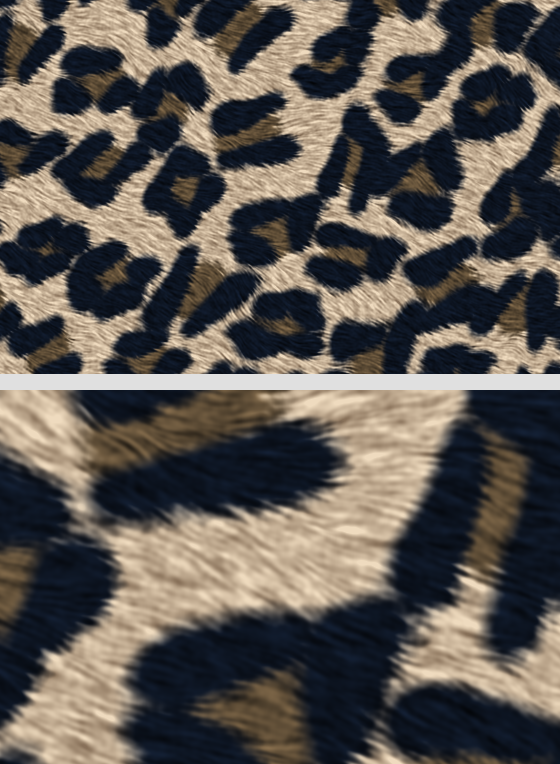
Top: the whole. Bottom: its middle third, enlarged.
A Shadertoy shader for this texture:

```glsl
// Leopard fur: navy rosettes with brown centres on combed cream hair.

vec2 hash2(vec2 p) {
    vec3 h = fract(p.xyx * vec3(0.1031, 0.1030, 0.0973));
    h += dot(h, h.yzx + 33.33);
    return fract((h.xx + h.yz) * h.zy);
}

float gradientDot(vec2 cell, vec2 offset) {
    return dot(hash2(cell) * 2.0 - 1.0, offset);
}

float gradientNoise(vec2 p) {
    vec2 i = floor(p), f = fract(p);
    vec2 u = f * f * f * (f * (f * 6.0 - 15.0) + 10.0);
    vec2 e = vec2(1.0, 0.0);
    return mix(mix(gradientDot(i, f), gradientDot(i + e, f - e), u.x),
               mix(gradientDot(i + e.yx, f - e.yx), gradientDot(i + e.xx, f - e.xx), u.x), u.y);
}

mat2 rotate(float a) {
    return mat2(cos(a), sin(a), -sin(a), cos(a));
}

float smoothMin(float a, float b, float k) {
    float h = max(k - abs(a - b), 0.0) / k;
    return min(a, b) - h * h * k * 0.25;
}

float capsule(vec2 p, vec2 axis, float halfLength, float radius) {
    return length(p - axis * clamp(dot(p, axis), -halfLength, halfLength)) - radius;
}

// Direction in which the hair lies: mostly down to the right
vec2 hairFlow(vec2 p) {
    float a = -0.38 + 0.9 * gradientNoise(p * 2.0 + 5.0) + 0.7 * gradientNoise(p * 7.0);
    a += 0.6 * gradientNoise(p * 24.0 + 3.0);
    return vec2(cos(a), sin(a));
}

// Noise smeared along the flow into strands and tufts
float hairStrands(vec2 p) {
    float sum = 0.0;
    for (int i = 0; i < 9; i++) {
        sum += gradientNoise(p * 140.0) + 0.55 * gradientNoise(p * 60.0 + 9.0);
        p += hairFlow(p) * 0.0028;
    }
    return sum / 9.0 * 3.1;
}

// Distances to the dark spots (x) and brown centres (y), in grid cells
vec2 rosettes(vec2 p) {
    vec2 dist = vec2(9.0);
    for (int j = -1; j <= 1; j++)
    for (int i = -1; i <= 1; i++) {
        float row = floor(p.y) + float(j);
        float shift = 0.5 * mod(row, 2.0);
        vec2 id = vec2(floor(p.x - shift) + float(i), row);
        vec2 seed = hash2(id + 17.0);
        vec2 centre = id + 0.5 + vec2(shift, 0.0) + (hash2(id + 3.0) - 0.5) * 0.24;

        // Stretched ring of varied size, leaning up to the right
        vec2 q = (p - centre) * rotate(1.05 + (seed.x - 0.5) * 1.3);
        q *= vec2(0.82, 1.13) * (0.9 + 0.25 * fract(seed.x * 7.0));
        dist.y = min(dist.y, length(q) - 0.29);

        // Spots of unequal length leave gaps in the ring
        float count = 2.0 + floor(seed.y * 2.9);
        for (float k = 0.0; k < count; k++) {
            vec2 r = hash2(id * 7.0 + k * 13.7 + 1.0);
            float a = 6.2832 * (k + 0.25 * count + (r.x - 0.5) * 0.4) / count;
            vec2 outward = vec2(cos(a), sin(a));
            vec2 along = rotate((r.y - 0.5) * 1.3) * vec2(-outward.y, outward.x);
            vec2 middle = outward * (0.25 + 0.07 * r.y);
            float halfLength = (0.33 + 0.3 * r.x) / count;
            float taper = 0.035 * clamp(dot(q - middle, along) / halfLength, -1.0, 1.0);
            float blob = capsule(q - middle, along, halfLength, 0.13 + 0.045 * r.y + taper);
            dist.x = smoothMin(dist.x, blob, 0.07);
        }
    }
    return dist;
}

void mainImage(out vec4 fragColor, in vec2 fragCoord) {
    vec2 p = fragCoord / iResolution.y;
    float hair = hairStrands(p);

    // Hairs drag the spot outlines along the flow
    vec2 q = p + hairFlow(p) * hair * 0.0032;
    q += 0.028 * vec2(gradientNoise(q * 6.0), gradientNoise(q * 6.0 + 31.0));
    q += 0.009 * vec2(gradientNoise(q * 16.0), gradientNoise(q * 16.0 + 47.0));
    vec2 dist = rotate(0.3) * q / 0.235 + 4.0;
    dist = rosettes(dist);

    float light = hair + 0.3 * gradientNoise(p * 9.0 + 2.0);
    vec3 cream = mix(vec3(0.58, 0.49, 0.395), vec3(0.90, 0.82, 0.71),
                     clamp(0.60 + 0.8 * light, -0.15, 1.12));
    vec3 brown = vec3(0.365, 0.298, 0.21) * (1.0 + 0.5 * light);
    vec3 navy = vec3(0.048, 0.078, 0.128) * (1.0 + 0.6 * light);

    vec3 color = mix(brown, cream, smoothstep(-0.05, 0.06, dist.y + hair * 0.05));
    color = mix(navy, color, smoothstep(-0.045, 0.055, dist.x + hair * 0.03));
    fragColor = vec4(clamp(color, 0.0, 1.0), 1.0);
}
```
